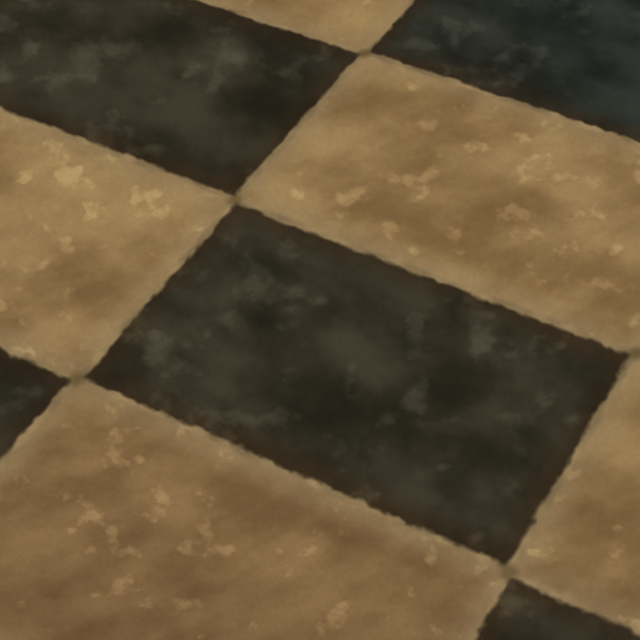
Write a Shadertoy shader that draws this texture.

```glsl
// Worn checkerboard of dark and tan stone tiles, seen obliquely in perspective.

float hash(vec2 p) {
    vec3 q = fract(vec3(p.xyx) * 0.1031);
    q += dot(q, q.yzx + 33.33);
    return fract((q.x + q.y) * q.z);
}

float noise(vec2 p) {
    vec2 i = floor(p), f = fract(p);
    f = f * f * (3.0 - 2.0 * f);
    return mix(mix(hash(i), hash(i + vec2(1, 0)), f.x),
               mix(hash(i + vec2(0, 1)), hash(i + vec2(1, 1)), f.x), f.y);
}

float fbm(vec2 p) {
    float sum = 0.0, amp = 0.5;
    for (int i = 0; i < 5; i++) {
        sum += amp * noise(p);
        p = mat2(1.6, 1.2, -1.2, 1.6) * p + 7.3;
        amp *= 0.5;
    }
    return sum;
}

// Floor plane to canvas; each unit square of the floor is one tile.
const mat3 floorToCanvas = mat3( 0.533, -0.282, -0.095,
                                -0.259, -0.320, -0.099,
                                 0.367,  0.6875, 1.0);

// Signed distance to a rounded tile edge, negative inside.
float tileEdge(vec2 local, vec2 size) {
    vec2 q = abs(local - 0.5) * size - 0.5 * size + 0.008;
    return length(max(q, 0.0)) + min(max(q.x, q.y), 0.0) - 0.008;
}

vec3 darkStone(vec2 p, vec2 st, float inset, float tone) {
    float cloud = fbm(st * 5.0 + tone * 31.0);
    float mottle = fbm(p * 17.0 + 40.0);
    vec3 col = mix(vec3(0.135, 0.125, 0.09), vec3(0.25, 0.23, 0.175),
                   smoothstep(0.2, 0.75, 0.6 * cloud + 0.4 * mottle));
    // Cooler toward the upper right, brown along the worn rim.
    col = mix(col, col * vec3(0.82, 0.96, 1.12), smoothstep(1.2, 1.9, p.x + p.y));
    vec3 rim = vec3(0.20, 0.155, 0.10) * (0.75 + 0.5 * mottle);
    col = mix(col, rim, 0.75 * (1.0 - smoothstep(0.004, 0.05, inset + 0.03 * (cloud - 0.5))));
    float scuff = smoothstep(0.56, 0.78, fbm(p * vec2(20.0, 26.0) + 90.0));
    return col * (0.95 + 0.12 * tone) + vec3(0.065, 0.065, 0.055) * scuff;
}

vec3 tanStone(vec2 p, vec2 st, float inset, float tone) {
    float cloud = fbm(st * vec2(3.5, 4.0) + tone * 17.0);
    float streak = fbm(mat2(0.93, -0.36, 0.36, 0.93) * p * vec2(12.0, 24.0) + 12.0);
    vec3 col = mix(vec3(0.46, 0.355, 0.225), vec3(0.615, 0.505, 0.335),
                   smoothstep(0.22, 0.72, 0.55 * cloud + 0.45 * streak));
    // Redder and dimmer at the lower left.
    float shade = smoothstep(0.75, 0.0, p.y + 0.35 * p.x);
    col *= mix(vec3(1.02), vec3(0.84, 0.80, 0.80), shade);
    // Pale dusty margin and small chalky scratches.
    vec3 dust = vec3(0.57, 0.48, 0.345) * (0.91 + 0.18 * streak);
    col = mix(col, dust, 0.65 * (1.0 - smoothstep(0.0, 0.045, inset)));
    float chalk = smoothstep(0.61, 0.79, fbm(p * vec2(28.0, 36.0) + 60.0));
    return col + vec3(0.09, 0.085, 0.065) * chalk;
}

void mainImage(out vec4 fragColor, in vec2 fragCoord) {
    vec2 p = fragCoord / iResolution.xy;
    vec3 h = inverse(floorToCanvas) * vec3(p, 1.0);
    vec2 st = h.xy / h.z;
    vec2 cell = floor(st), local = st - cell;
    vec2 size = vec2(0.63, 0.35);
    float tone = hash(cell + 20.0);
    float soft = 0.003 + 0.7 / iResolution.y;

    // Slightly chipped tile outline.
    float chips = 0.006 * (noise(p * 55.0) - 0.5) + 0.003 * (noise(p * 130.0) - 0.5);
    float edge = tileEdge(local, size) + chips;
    float inset = max(-edge, 0.0);

    // Tan tiles run into the sandy joints; dark tiles sit inside them.
    vec3 joint = vec3(0.54, 0.455, 0.32) * (0.88 + 0.24 * noise(p * 45.0));
    vec3 col;
    if (mod(cell.x + cell.y, 2.0) < 0.5) {
        col = mix(darkStone(p, st, inset, tone), joint, smoothstep(-soft, soft, edge + 0.006));
    } else {
        col = mix(tanStone(p, st, inset, tone), joint, smoothstep(-0.008, 0.002, edge));
    }

    // Dirt gathered where joints cross.
    float crossing = length((st - round(st)) * size);
    col = mix(col, vec3(0.36, 0.29, 0.18), 0.65 * (1.0 - smoothstep(0.003, 0.017, crossing)));

    // Fine grain.
    col *= 0.98 + 0.04 * noise(p * 190.0);
    fragColor = vec4(col, 1.0);
}
```
